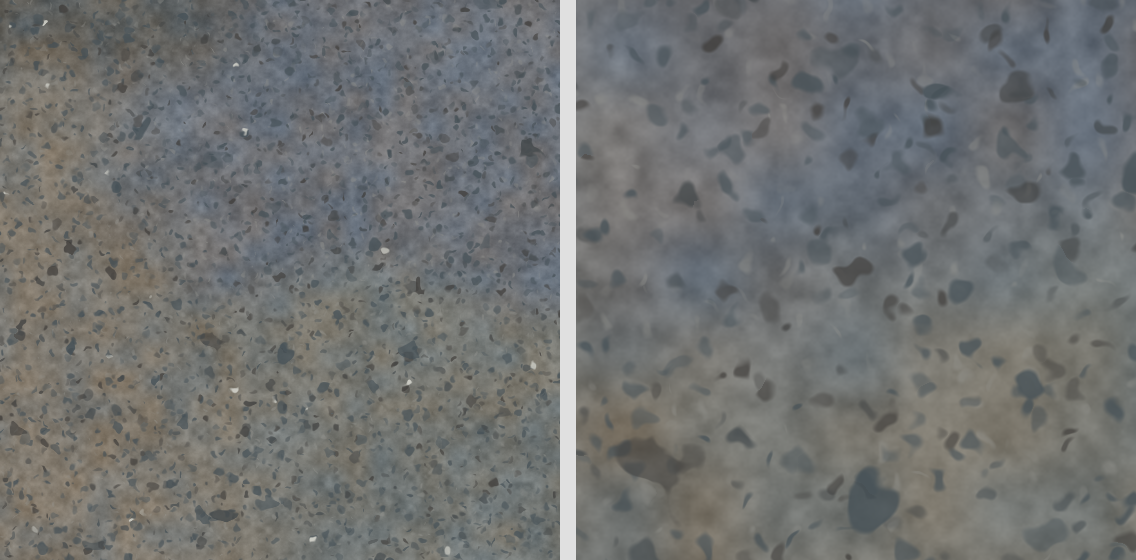
Left, the full canvas; right, a detail of the centre.
A three.js fragment shader for this texture:

```glsl
varying vec2 vUv;

#define WARM_STONE vec3(0.490, 0.468, 0.430)
#define BLUE_STONE vec3(0.425, 0.442, 0.468)
#define GREY_STONE vec3(0.462, 0.470, 0.452)
#define DARK_STONE vec3(0.375, 0.380, 0.370)
#define SLATE_GRAIN vec3(0.270, 0.315, 0.340)
#define BROWN_GRAIN vec3(0.245, 0.235, 0.225)
#define PALE_FLECK vec3(0.590, 0.590, 0.570)
#define SPARKLE vec3(0.800, 0.800, 0.770)
#define EDGE_SOFTNESS 0.0022
#define MOTTLE 0.19

float hash(vec2 p) {
  return fract(sin(dot(p, vec2(127.1, 311.7))) * 43758.5453);
}

float noise(vec2 p) {
  vec2 i = floor(p), f = fract(p);
  f = f * f * (3.0 - 2.0 * f);
  return mix(mix(hash(i), hash(i + vec2(1.0, 0.0)), f.x),
             mix(hash(i + vec2(0.0, 1.0)), hash(i + 1.0), f.x), f.y);
}

float fbm(vec2 p) {
  float sum = 0.0, gain = 0.5;
  for (int i = 0; i < 4; i++) {
    sum += gain * noise(p);
    p = p * 2.03 + 17.3;
    gain *= 0.5;
  }
  return sum;
}

vec2 wobble(vec2 p, float frequency, float amount) {
  vec2 q = p * frequency;
  return p + amount * (vec2(noise(q), noise(q + 41.7)) - 0.5);
}

// Scattered ellipses: x is coverage, y is a random tone per grain.
// Radii are in cells; slim is the smallest width to length ratio.
vec2 grains(vec2 p, float cells, float density, vec2 radii, float slim, float turn) {
  vec2 g = p * cells, home = floor(g);
  vec2 result = vec2(0.0);
  float soft = EDGE_SOFTNESS * cells;
  for (int y = -1; y <= 1; y++) {
    for (int x = -1; x <= 1; x++) {
      vec2 cell = home + vec2(float(x), float(y));
      vec2 key = cell + cells * 1.37;
      if (hash(key) > density) continue;
      vec2 center = cell + vec2(hash(key + 11.3), hash(key + 23.9));
      float angle = 1.9 + turn * (hash(key + 37.1) - 0.5);
      float c = cos(angle), s = sin(angle);
      vec2 d = mat2(c, -s, s, c) * (g - center);
      d.y /= mix(slim, 1.0, hash(key + 51.7));
      float r = mix(radii.x, radii.y, pow(hash(key + 67.3), 1.5));
      float cover = 1.0 - smoothstep(r - soft, r + soft, length(d));
      if (cover > result.x) result = vec2(cover, hash(key + 83.9));
    }
  }
  return result;
}

vec3 addGrains(vec3 color, vec2 grain, float strength) {
  vec3 tint = mix(SLATE_GRAIN, BROWN_GRAIN, smoothstep(0.45, 0.95, grain.y));
  return mix(color, tint, grain.x * strength * mix(0.4, 1.0, fract(grain.y * 7.31)));
}

// Broad drift from warm lower left to blue upper right
vec3 stoneBase(vec2 p) {
  vec2 q = p + 0.22 * (vec2(fbm(p * 4.0), fbm(p * 4.0 + 9.2)) - 0.47);
  vec3 color = mix(WARM_STONE, GREY_STONE, smoothstep(0.1, 0.75, q.x));
  float blue = smoothstep(0.44, 0.6, q.y) * smoothstep(0.08, 0.42, q.x);
  color = mix(color, BLUE_STONE, blue);
  float shade = smoothstep(0.82, 1.0, q.y) * (1.0 - smoothstep(0.25, 0.6, q.x));
  return mix(color, DARK_STONE, shade);
}

void main() {
  vec2 p = vUv;
  vec3 color = stoneBase(p);

  // Fine and broad mottling
  color += MOTTLE * (fbm(p * 75.0) - 0.47);
  color += 0.10 * (fbm(p * 14.0 + 5.0) - 0.47);
  color += vec3(0.05, 0.0, -0.05) * (noise(p * 22.0 + 31.0) - 0.5);

  vec2 fine = wobble(p, 110.0, 0.009);
  vec2 rough = wobble(wobble(p, 38.0, 0.026), 90.0, 0.012);

  // Short pale flecks between the grains
  vec2 fleck = grains(fine, 58.0, 0.42, vec2(0.14, 0.34), 0.25, 2.2);
  color = mix(color, PALE_FLECK, 0.42 * fleck.x * fleck.y);

  // Dark grains from small to large
  color = addGrains(color, grains(fine, 64.0, 0.46, vec2(0.20, 0.44), 0.45, 3.0), 0.72);
  color = addGrains(color, grains(fine, 33.0, 0.38, vec2(0.17, 0.38), 0.5, 4.0), 0.78);
  color = addGrains(color, grains(rough, 10.0, 0.17, vec2(0.10, 0.25), 0.55, 6.0), 0.85);

  // Rare bright chips
  vec2 chip = grains(fine, 17.0, 0.07, vec2(0.055, 0.11), 0.5, 6.0);
  color = mix(color, SPARKLE, chip.x * mix(0.4, 1.0, chip.y));

  gl_FragColor = vec4(color, 1.0);
}
```
